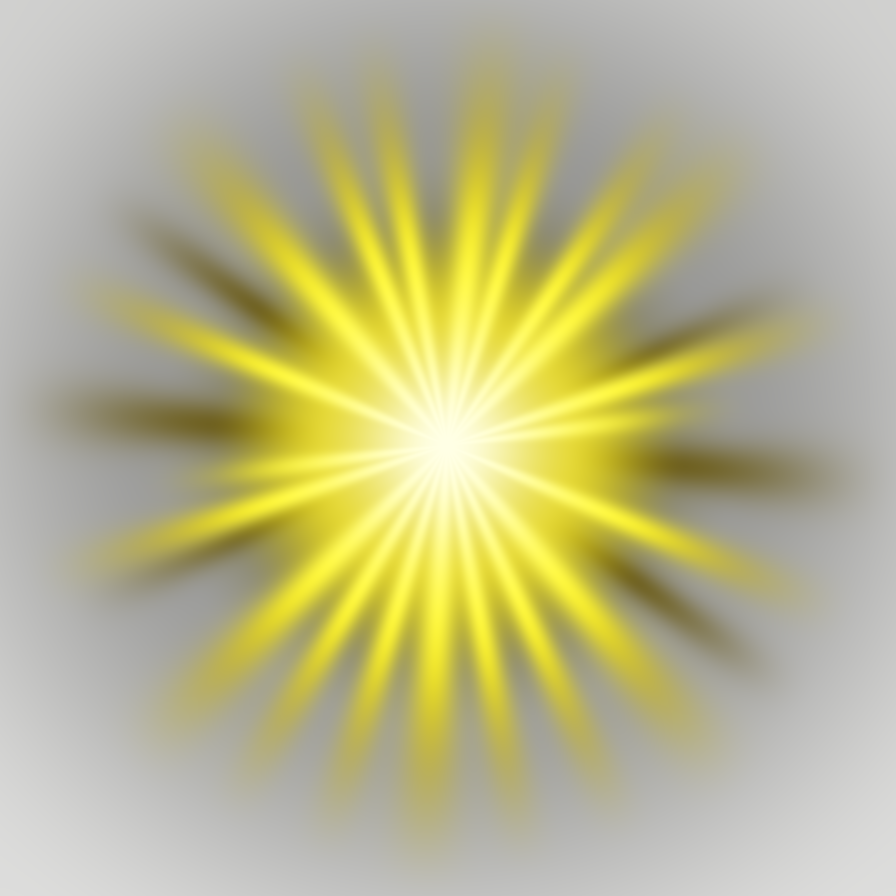
This background is drawn by a three.js fragment shader. Its source:

```glsl
// A yellow starburst with a white-hot core on a soft gray field.
// Twelve unevenly spaced axes give opposite pairs of angular Gaussian rays;
// olive shadow rays lie below the bright ones, and a core glow covers both.
varying vec2 vUv;

// Signed difference between two angles, in degrees.
float angleGap(float a, float b) {
  return mod(a - b + 180.0, 360.0) - 180.0;
}

// Soft ray: Gaussian across its angle, fading toward its reach.
float ray(float gap, float width, float r, float reach) {
  float across = exp(-gap * gap / (width * width));
  return across * (1.0 - smoothstep(reach - 0.28, reach, r));
}

// Uneven spacing of the ray axes, in degrees.
float axisAngle(float k) {
  float even = 18.0 - 13.9 * k;
  float firstBump = 6.0 * exp(-1.5 * (k - 1.6) * (k - 1.6));
  float secondBump = 2.3 * exp(-(k - 4.5) * (k - 4.5));
  return even + firstBump + secondBump;
}

void main() {
  vec2 p = vUv - vec2(0.499, 0.503);
  float r = length(p);
  float theta = degrees(atan(p.y, p.x + 1e-6));

  // Gray field, darker around the burst and toward the top.
  float gray = mix(0.60, 0.84, smoothstep(0.28, 0.70, r)) - 0.05 * p.y;
  vec3 color = vec3(gray, gray, gray - 0.005);

  // Gather the bright and shadow rays.
  float brightGap = 1.0;
  float shadowGap = 1.0;
  for (int i = 0; i < 24; i++) {
    float k = mod(float(i), 12.0);
    float side = floor(float(i) / 12.0);
    float isWide = step(1.5, mod(k, 3.0));
    float isShadow = step(abs(abs(k - 3.0) - 1.0), 0.1);
    float isShort = step(abs(k - 1.0), 0.1);

    // Even axes beyond the fifth bend slightly on their far side.
    float bend = 3.5 * side * step(4.5, k) * (1.0 - mod(k, 2.0));
    float angle = axisAngle(k) + 180.0 * side - bend;
    float width = mix(3.9, 5.4, isWide);
    float reach = 0.50 + 0.02 * isWide - 0.14 * isShort;
    float amount = ray(angleGap(theta, angle), width, r, reach);
    brightGap *= 1.0 - amount * (1.0 - isShadow);
    shadowGap *= 1.0 - amount * isShadow;
  }
  float bright = 1.0 - brightGap;

  // Shadow shoulders along the outer side of the first axis.
  float shoulderGap = mod(theta - 23.5 + 90.0, 180.0) - 90.0;
  shadowGap *= 1.0 - ray(shoulderGap, 4.0, r, 0.47);

  // Olive shade, shadow rays, yellow floor, then bright rays.
  float shade = 0.7 * (1.0 - smoothstep(0.18, 0.33, r));
  color = mix(color, vec3(0.46, 0.43, 0.18), shade);
  color = mix(color, vec3(0.42, 0.36, 0.09), 0.92 * (1.0 - shadowGap));
  color = mix(color, vec3(0.88, 0.82, 0.08), 1.0 - smoothstep(0.13, 0.27, r));
  vec3 rayColor = mix(vec3(1.0, 0.97, 0.15), vec3(0.79, 0.72, 0.14),
                      smoothstep(0.17, 0.38, r));
  color = mix(color, rayColor, bright);

  // White-hot core, stretched along the rays.
  float heatRadius = 0.105 + 0.035 * bright;
  float heat = exp(-r * r / (heatRadius * heatRadius));
  color = mix(color, vec3(1.0, 1.0, 0.90), heat);

  gl_FragColor = vec4(color, 1.0);
}
```
